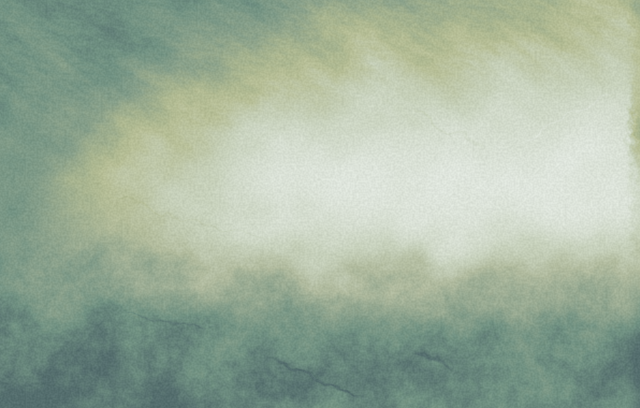
Write a Shadertoy shader that draws this background.

```glsl
// Weathered green paper with a pale glowing band, slanted brush strokes and creases.

const vec3 SLATE = vec3(0.33, 0.43, 0.43);
const vec3 TEAL  = vec3(0.44, 0.57, 0.51);
const vec3 SAGE  = vec3(0.57, 0.65, 0.56);
const vec3 STRAW = vec3(0.69, 0.73, 0.62);
const vec3 MIST  = vec3(0.78, 0.82, 0.74);
const vec3 CHALK = vec3(0.88, 0.905, 0.875);

// Pseudo-random gradient for a lattice cell
vec2 cellGradient(vec2 cell) {
    vec3 h = fract(cell.xyx * vec3(0.1031, 0.1030, 0.0973));
    h += dot(h, h.yzx + 33.33);
    float angle = 6.2832 * fract((h.x + h.y) * h.z);
    return vec2(cos(angle), sin(angle));
}

// Gradient noise, about -0.7 to 0.7
float gradientNoise(vec2 p) {
    vec2 i = floor(p), f = fract(p);
    vec2 u = f * f * f * (f * (f * 6.0 - 15.0) + 10.0);
    vec2 e = vec2(0.0, 1.0);
    float a = dot(cellGradient(i), f);
    float b = dot(cellGradient(i + e.yx), f - e.yx);
    float c = dot(cellGradient(i + e.xy), f - e.xy);
    float d = dot(cellGradient(i + e.yy), f - e.yy);
    return mix(mix(a, b, u.x), mix(c, d, u.x), u.y);
}

float fbm(vec2 p, int octaves) {
    float sum = 0.0, amplitude = 1.0;
    for (int i = 0; i < octaves; i++) {
        sum += amplitude * gradientNoise(p);
        p = mat2(1.6, 1.2, -1.2, 1.6) * p + 7.3;
        amplitude *= 0.55;
    }
    return sum;
}

vec2 rotate(vec2 p, float angle) {
    float c = cos(angle), s = sin(angle);
    return vec2(c * p.x + s * p.y, c * p.y - s * p.x);
}

// Bright band: widens upward to the right, falls off faster below
float bandLight(vec2 uv) {
    float rise = uv.y - 0.54;
    float above = max(rise, 0.0) / mix(0.16, 0.57, uv.x);
    float below = max(-rise, 0.0) / 0.25;
    float peak = smoothstep(-0.15, 0.5, uv.x);
    return peak * exp(-above * above - below * below * below);
}

// Thin wobbling crease from a to b, tapered at both ends
float crease(vec2 p, vec2 a, vec2 b, float width) {
    vec2 ab = b - a;
    float t = dot(p - a, ab) / dot(ab, ab);
    float away = dot(p - a, vec2(-ab.y, ab.x)) / length(ab);
    away += 0.02 * fbm(p * 14.0, 3);
    float taper = smoothstep(0.0, 0.2, t) * smoothstep(1.0, 0.8, t);
    return taper * exp(-away * away / (width * width));
}

// Six-step colour ramp from shade to light
vec3 toneColor(float tone) {
    vec3 ramp[6] = vec3[6](SLATE, TEAL, SAGE, STRAW, MIST, CHALK);
    vec3 color = SLATE;
    for (int i = 1; i < 6; i++)
        color = mix(color, ramp[i], clamp(tone * 5.0 - float(i - 1), 0.0, 1.0));
    return color;
}

void mainImage(out vec4 fragColor, in vec2 fragCoord) {
    vec2 uv = fragCoord / iResolution.xy;
    vec2 p = fragCoord / iResolution.y;

    // Broad light, warped so its border is cloudy
    vec2 warp = 0.06 * vec2(fbm(p * 5.0, 3), fbm(p * 5.0 + 31.0, 3));
    float light = bandLight(uv + warp);
    float tone = 0.18 + 0.79 * light;
    tone -= 0.20 * exp(-5.0 * dot(uv, uv * vec2(1.5, 6.0)));

    // Mottling below, brush strokes above
    float lower = smoothstep(0.52, 0.3, uv.y);
    float upper = smoothstep(0.5, 0.85, uv.y);
    float rough = 1.0 - 0.8 * smoothstep(0.45, 0.95, light);
    vec2 stroke = rotate(p, -0.62);
    float streaks = fbm(stroke * vec2(3.0, 16.0), 4);
    float bristles = fbm(rotate(p, -0.2) * vec2(18.0, 75.0), 2);
    float clouds = fbm(p * 6.0 + 11.0, 5);
    float speckle = fbm(p * 42.0, 3);
    tone += rough * (clouds * mix(0.07, 0.19, lower) + speckle * mix(0.03, 0.065, lower));
    tone += rough * upper * (0.11 * streaks + 0.045 * bristles);
    tone += 0.035 * (1.0 - rough) * clouds;

    // Worn right edge
    float edge = smoothstep(0.975, 1.0, uv.x + 0.012 * speckle);
    tone -= edge * (0.12 + 0.3 * exp(-pow((uv.y - 0.68) / 0.08, 2.0)));

    // Folds in the paper
    float folds = crease(p, vec2(0.64, 0.12), vec2(0.90, 0.02), 0.0035);
    folds += crease(p, vec2(1.01, 0.145), vec2(1.12, 0.105), 0.005);
    folds += 0.6 * crease(p, vec2(0.28, 0.235), vec2(0.54, 0.195), 0.003);
    folds += 0.4 * crease(p, vec2(0.99, 0.735), vec2(1.20, 0.63), 0.003);
    folds += 0.35 * crease(p, vec2(0.22, 0.53), vec2(0.70, 0.40), 0.0025);
    folds -= 0.3 * crease(p, vec2(1.26, 0.64), vec2(1.53, 0.79), 0.003);
    tone -= 0.13 * folds;

    // Colour, warm rim on the upper border, fine grain
    vec3 color = toneColor(clamp(tone, 0.0, 1.0));
    float rim = exp(-pow((tone - 0.56) / 0.16, 2.0)) * smoothstep(0.3, 0.6, uv.y);
    color += rim * vec3(0.025, 0.015, -0.035);
    color += 0.045 * gradientNoise(p * 190.0) + 0.025 * gradientNoise(p * 110.0 + 5.0);
    fragColor = vec4(clamp(color, 0.0, 1.0), 1.0);
}
```
